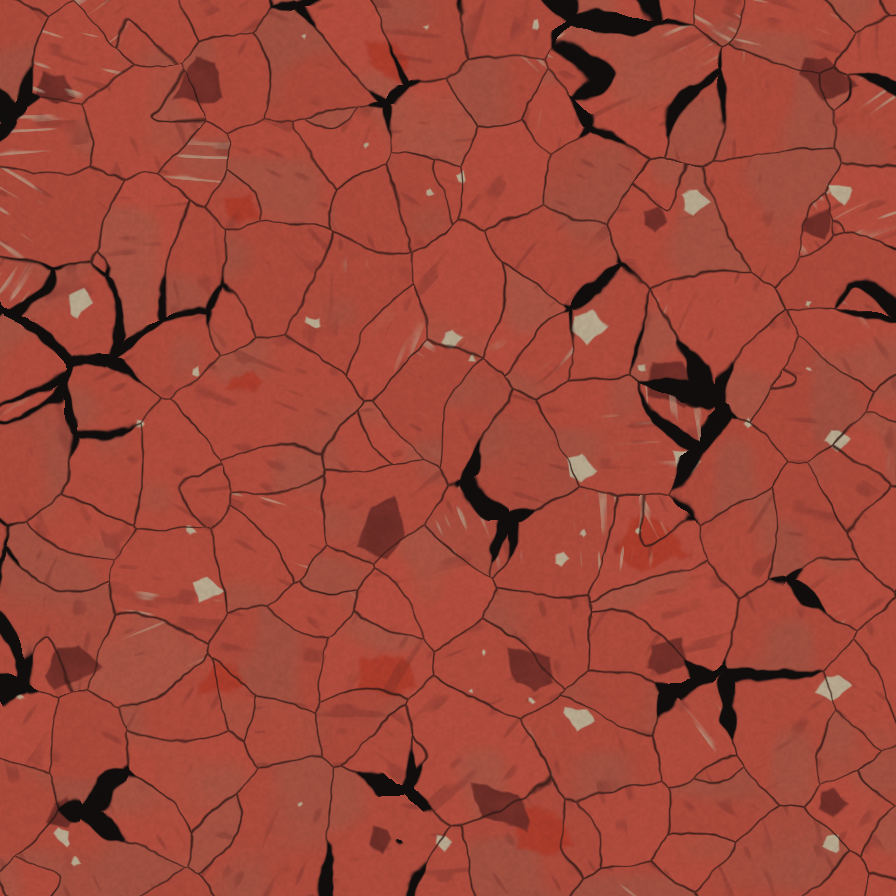
Write a WebGL 2 fragment shader that draws this texture.

```glsl
#version 300 es
precision highp float;
// Red crushed stone: tightly packed grains, thin dark seams, black voids, maroon and cream chips.

uniform vec2 u_resolution;
out vec4 fragColor;

const float GRAIN_GRID = 8.5;      // site cells across the canvas, two grains each
const float GRAIN_SPREAD = 0.36;   // variation of grain radius, in site cells
const float SEAM_WIDTH = 0.0009;   // half width of a seam
const float VOID_WIDTH = 0.015;    // largest half width of a void
const float SOFTNESS = 0.0014;     // least edge blur
const vec3 STONE = vec3(0.675, 0.288, 0.232);
const vec3 STONE_PALE = vec3(0.635, 0.312, 0.252);
const vec3 MAROON = vec3(0.41, 0.165, 0.145);
const vec3 SCARLET = vec3(0.66, 0.215, 0.15);
const vec3 CREAM = vec3(0.71, 0.67, 0.57);
const vec3 SEAM = vec3(0.20, 0.10, 0.085);
const vec3 VOID_BLACK = vec3(0.065, 0.05, 0.05);

float hash(vec2 p) {
  vec3 q = fract(p.xyx * 0.1031);
  q += dot(q, q.yzx + 33.33);
  return fract((q.x + q.y) * q.z);
}

vec2 hash2(vec2 p) {
  return vec2(hash(p + 17.3), hash(p + 71.9));
}

float noise(vec2 p) {
  vec2 i = floor(p), f = fract(p);
  f = f * f * (3.0 - 2.0 * f);
  vec2 e = vec2(1.0, 0.0);
  return mix(mix(hash(i), hash(i + e), f.x),
             mix(hash(i + e.yx), hash(i + e.xx), f.x), f.y);
}

vec2 warp(vec2 p, float frequency) {
  return vec2(noise(p * frequency + 3.7), noise(p * frequency + 41.2)) - 0.5;
}

float below(float d, float edge, float blur) {
  return 1.0 - smoothstep(edge - blur, edge + blur, d);
}

// Grains as circles grown until they touch: x = distance to seam, y = grain id
vec2 grains(vec2 p) {
  p *= GRAIN_GRID;
  vec2 cell = floor(p), nearDir = vec2(0.0), nextDir = vec2(0.0);
  float near = 9.0, next = 9.0, id = 0.0;
  for (int k = 0; k < 50; k++) {
    int n = k / 2;
    vec2 c = cell + vec2(n % 5 - 2, n / 5 - 2);
    vec2 key = c + float(k % 2) * 57.0;
    vec2 toSite = c + hash2(key) - p;
    float size = hash(key + 131.0);
    float d = length(toSite) - GRAIN_SPREAD * size;
    vec2 dir = normalize(toSite + 1e-5);
    if (d < near) {
      next = near; nextDir = nearDir;
      near = d; nearDir = dir; id = hash(key + 211.0);
    } else if (d < next) {
      next = d; nextDir = dir;
    }
  }
  float slope = max(length(nearDir - nextDir), 0.3);
  return vec2((next - near) / slope / GRAIN_GRID, id);
}

// Scattered angular chips: signed distance in canvas units
float chips(vec2 p, float grid, float share, float radius, float seed) {
  vec2 cell = floor(p * grid), key = cell + seed;
  if (hash(key) > share) return 1.0;
  vec2 q = p - (cell + 0.34 + 0.32 * hash2(key)) / grid;
  float size = radius * mix(0.4, 1.0, hash(key + 5.0));
  float d = -1.0;
  for (int i = 0; i < 5; i++) {
    vec2 r = hash2(key + float(i) * 13.0 + 7.0);
    float a = (float(i) + 0.7 * r.x) * 1.2566;
    d = max(d, dot(q, vec2(cos(a), sin(a))) - size * mix(0.5, 1.0, r.y));
  }
  return d;
}

void main() {
  float side = min(u_resolution.x, u_resolution.y);
  vec2 p = gl_FragCoord.xy / side;
  float blur = max(SOFTNESS, 0.7 / side);
  vec2 rough = 0.005 * warp(p, 48.0) + 0.0022 * warp(p, 130.0);
  vec2 grain = grains(p + 0.028 * warp(p, 11.0) + rough);
  float seamDist = grain.x, id = grain.y;

  // Stone body: soft mottling and a slight tone for each grain
  vec3 color = mix(STONE, STONE_PALE, smoothstep(0.52, 0.8, noise(p * 15.0 + id * 9.0)));
  color *= 0.975 + 0.05 * id;

  // Scarlet stains and maroon chips
  float stain = chips(p + rough * 2.0, 6.0, 0.25, 0.036, 310.0);
  color = mix(color, SCARLET, 0.8 * below(stain, 0.0, 0.004));
  float maroon = chips(p + rough, 6.0, 0.34, 0.036, 520.0);
  color = mix(color, MAROON * (0.94 + 0.14 * noise(p * 60.0)), 0.92 * below(maroon, 0.0, blur * 1.3));

  // Pale and dark streaks, turned anew in each grain
  float a = id * 6.2832;
  vec2 along = mat2(cos(a), sin(a), -sin(a), cos(a)) * (p + 0.02 * warp(p, 9.0));
  float patchy = smoothstep(0.5, 0.72, noise(p * 10.0 + 88.0)) * step(0.45, fract(id * 7.3));
  float streak = smoothstep(0.76, 0.95, noise(along * vec2(24.0, 190.0)));
  color = mix(color, CREAM, 0.6 * streak * patchy);
  float smear = smoothstep(0.78, 0.95, noise(along * vec2(30.0, 110.0) + 50.0));
  color = mix(color, MAROON, 0.3 * smear);

  // Cream shards and specks
  float shard = min(chips(p + rough, 7.0, 0.25, 0.022, 740.0),
                    chips(p + rough, 16.0, 0.06, 0.006, 860.0));
  color = mix(color, CREAM, 0.95 * below(shard, 0.0, blur));

  // Seams, then voids that widen along them with a brown fringe
  float seamWidth = SEAM_WIDTH * mix(0.55, 1.4, noise(p * 30.0 + 12.0));
  color = mix(color, SEAM, 0.92 * below(seamDist, seamWidth, blur));
  float opening = smoothstep(0.62, 0.9, noise(p * 9.0 + 23.0));
  float voidWidth = VOID_WIDTH * opening * mix(0.35, 1.15, noise(p * 42.0 + 64.0));
  float isOpen = smoothstep(0.0005, 0.0018, voidWidth);
  color = mix(color, SEAM, 0.45 * isOpen * below(seamDist, voidWidth + 0.0012, blur * 1.4));
  color = mix(color, VOID_BLACK, isOpen * below(seamDist, voidWidth, blur));

  // Fine surface grit
  float grit = noise(p * 330.0) + 0.6 * noise(p * 170.0 + 9.0) - 0.8;
  color *= 1.0 + 0.05 * grit;
  fragColor = vec4(color, 1.0);
}
```
